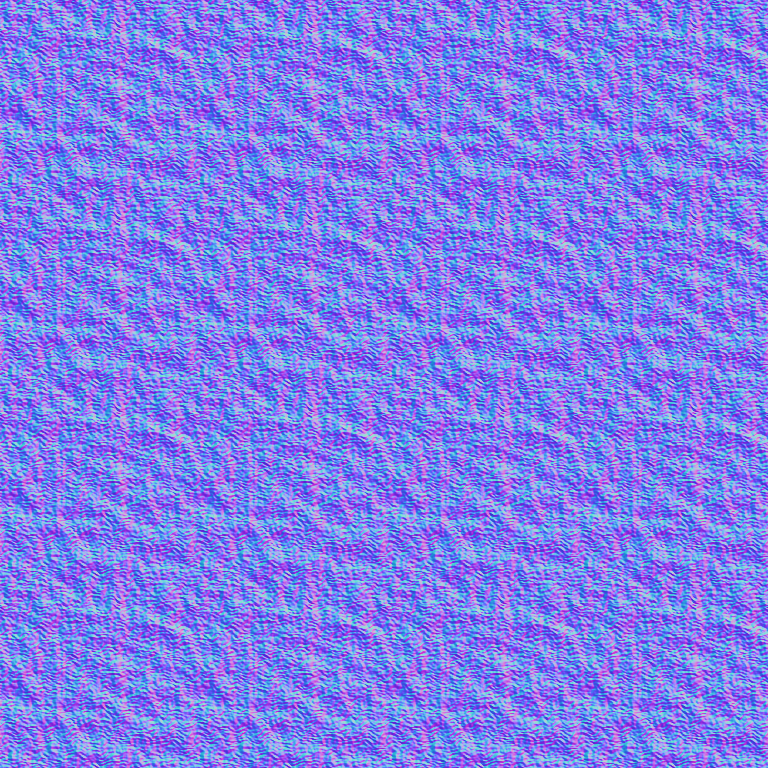
Write a three.js fragment shader that draws this texture map.

```glsl
varying vec2 vUv;

const float REPEATS = 4.0;
const float TAU = 6.2831853;

float hash(vec2 cell, float seed) {
  return fract(sin(dot(cell, vec2(127.1, 311.7)) + seed * 74.7) * 43758.5453);
}

// Dot product of a random unit gradient at a wrapped lattice corner
float cornerSlope(vec2 corner, vec2 offset, vec2 cells, float seed) {
  vec2 wrapped = floor(mod(corner + 0.5, cells));
  float angle = TAU * hash(wrapped, seed);
  return dot(vec2(cos(angle), sin(angle)), offset);
}

// Gradient noise that wraps once per unit of p
float tileNoise(vec2 p, vec2 cells, float seed) {
  vec2 q = p * cells;
  vec2 i = floor(q);
  vec2 f = q - i;
  vec2 u = f * f * f * (f * (f * 6.0 - 15.0) + 10.0);
  vec2 e = vec2(1.0, 0.0);
  float low = mix(cornerSlope(i, f, cells, seed),
                  cornerSlope(i + e.xy, f - e.xy, cells, seed), u.x);
  float high = mix(cornerSlope(i + e.yx, f - e.yx, cells, seed),
                   cornerSlope(i + e.xx, f - e.xx, cells, seed), u.x);
  return mix(low, high, u.y);
}

// Short horizontal ripples, bent and faded by slower noises
float ripples(vec2 p) {
  float bend = 0.022 * tileNoise(p, vec2(16.0, 12.0), 1.0);
  float strength = 1.0 + 1.2 * tileNoise(p, vec2(17.0, 23.0), 7.0);
  return 0.0092 * strength * tileNoise(p + vec2(0.0, bend), vec2(39.0, 70.0), 2.0);
}

// Low swellings; the whole-number shear leans them and keeps the wrap
float swellings(vec2 p) {
  vec2 sheared = vec2(p.x + p.y, p.y);
  return 0.024 * tileNoise(sheared, vec2(6.0, 7.0), 3.0)
       + 0.019 * tileNoise(p, vec2(11.0, 9.0), 4.0)
       + 0.008 * tileNoise(p, vec2(19.0, 22.0), 8.0);
}

// Narrow upright creases
float creases(vec2 p) {
  return 0.009 * tileNoise(p, vec2(28.0, 9.0), 5.0);
}

float grain(vec2 p) {
  return 0.0045 * tileNoise(p, vec2(57.0, 67.0), 6.0);
}

float surfaceHeight(vec2 p) {
  return ripples(p) + swellings(p) + creases(p) + grain(p);
}

// Slope from central differences
vec2 surfaceSlope(vec2 p, float stepSize) {
  vec2 e = vec2(stepSize, 0.0);
  return vec2(surfaceHeight(p + e.xy) - surfaceHeight(p - e.xy),
              surfaceHeight(p + e.yx) - surfaceHeight(p - e.yx)) / (2.0 * stepSize);
}

// Unit normal whose tilt levels off at maxTilt on steep ground
vec3 limitedNormal(vec2 slope, float maxTilt, float softness) {
  vec2 tilt = -slope * maxTilt / sqrt(softness + dot(slope, slope));
  return vec3(tilt, sqrt(1.0 - dot(tilt, tilt)));
}

void main() {
  vec2 slope = surfaceSlope(fract(vUv * REPEATS), 0.002);
  vec3 normal = limitedNormal(slope, 0.84, 0.36);
  gl_FragColor = vec4(normal * 0.5 + 0.5, 1.0);
}
```
